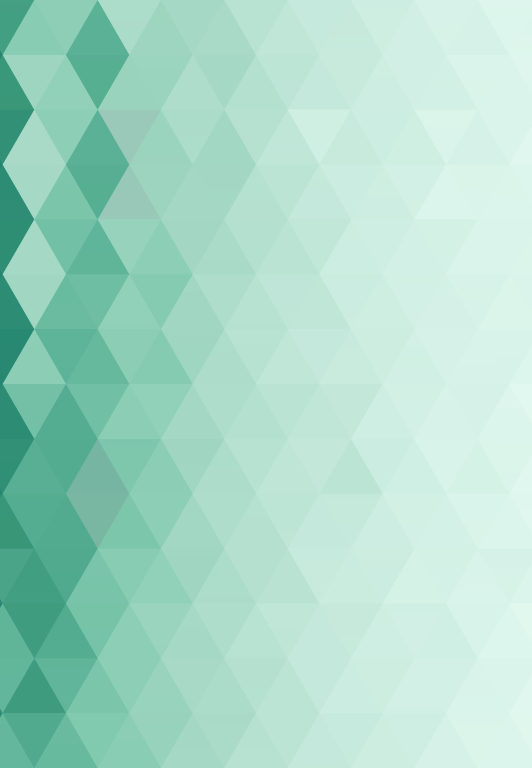
Give the GLSL for this background, as a WebGL 2 fragment shader.

```glsl
#version 300 es
precision highp float;
// Mosaic of equilateral triangles fading from deep green at left to pale mint at right.
// Every triangle takes one tone: an exponential ramp over its column, broad light
// and dark patches, and a little gradient noise. The tone then picks a palette colour.

#define ROWS 14.0
#define LATTICE_SHIFT 0.0034
#define PALE_TONE 0.925
#define TONE_DROP 0.667
#define FADE_COLUMNS 7.0
#define GRAIN 0.035
#define FACET_SLOPE 0.012
#define SAMPLES 3

uniform vec2 u_resolution;
out vec4 outColor;

// Dark to pale; the red channel doubles as the tone of each stop.
const vec3 PALETTE[8] = vec3[8](
    vec3(0.14, 0.52, 0.44), vec3(0.22, 0.59, 0.47),
    vec3(0.36, 0.70, 0.59), vec3(0.51, 0.79, 0.69),
    vec3(0.63, 0.84, 0.76), vec3(0.73, 0.89, 0.83),
    vec3(0.84, 0.95, 0.91), vec3(0.90, 0.98, 0.95));

vec2 hashGradient(vec2 p) {
    float h = fract(sin(dot(p, vec2(127.1, 311.7))) * 43758.5);
    float angle = 6.2832 * h;
    return vec2(cos(angle), sin(angle));
}

float gradientNoise(vec2 p) {
    vec2 i = floor(p), f = p - i;
    vec2 w = f * f * f * (f * (f * 6.0 - 15.0) + 10.0);
    vec2 e = vec2(0.0, 1.0);
    float a = dot(hashGradient(i), f);
    float b = dot(hashGradient(i + e.yx), f - e.yx);
    float c = dot(hashGradient(i + e.xy), f - e.xy);
    float d = dot(hashGradient(i + e.yy), f - e.yy);
    return mix(mix(a, b, w.x), mix(c, d, w.x), w.y);
}

// Soft patch in (column, row) space with a flat top along the rows.
float patchAt(vec2 tile, vec2 center, vec2 radius) {
    vec2 q = (tile - center) / radius;
    q *= q;
    return exp(-q.x - q.y * q.y);
}

float tileTone(vec2 tile) {
    float tone = PALE_TONE - TONE_DROP * exp(-tile.x / FADE_COLUMNS);
    // Left border: deep above, lighter below
    tone -= 0.13 * patchAt(tile, vec2(0.0, 4.5), vec2(0.7, 4.0));
    tone += 0.15 * patchAt(tile, vec2(0.0, 12.2), vec2(0.6, 2.0));
    // Pale column beside it, dark toward the bottom
    tone += 0.32 * patchAt(tile, vec2(1.0, 3.3), vec2(0.7, 3.7));
    tone -= 0.11 * patchAt(tile, vec2(1.0, 11.4), vec2(0.7, 1.6));
    // Alternating bands through the darker third
    tone += 0.12 * patchAt(tile, vec2(2.0, 0.5), vec2(0.6, 2.3));
    tone -= 0.11 * patchAt(tile, vec2(2.0, 8.4), vec2(0.7, 3.4));
    tone -= 0.17 * patchAt(tile, vec2(3.0, 1.2), vec2(0.6, 2.6));
    tone -= 0.07 * patchAt(tile, vec2(3.0, 5.0), vec2(0.6, 2.0));
    tone += 0.10 * patchAt(tile, vec2(4.0, 0.0), vec2(0.5, 0.8));
    tone += 0.06 * patchAt(tile, vec2(4.0, 2.4), vec2(0.7, 3.2));
    tone -= 0.07 * patchAt(tile, vec2(4.5, 8.5), vec2(0.9, 1.5));
    tone -= 0.08 * patchAt(tile, vec2(5.0, 5.3), vec2(0.6, 1.6));
    // Faint accents in the pale area
    tone += 0.05 * patchAt(tile, vec2(6.0, 1.5), vec2(0.6, 1.0));
    tone -= 0.05 * patchAt(tile, vec2(7.0, 2.0), vec2(0.6, 1.8));
    tone += 0.05 * patchAt(tile, vec2(10.0, 2.0), vec2(0.6, 0.7));
    tone -= 0.05 * patchAt(tile, vec2(11.0, 8.0), vec2(0.6, 0.8));
    tone += 0.03 * patchAt(tile, vec2(14.0, 2.5), vec2(0.7, 0.9));
    return tone + GRAIN * gradientNoise(tile * 0.73 + 4.3);
}

vec3 paletteColor(float tone) {
    vec3 color = PALETTE[0];
    for (int i = 1; i < 8; i++) {
        float low = PALETTE[i - 1].r, high = PALETTE[i].r;
        color = mix(color, PALETTE[i], clamp((tone - low) / (high - low), 0.0, 1.0));
    }
    return color;
}

vec3 mosaic(vec2 p) {
    // Rows count from the top; columns are half a triangle base wide.
    float down = (1.0 - p.y) * ROWS;
    float across = (p.x - LATTICE_SHIFT) * ROWS * sqrt(3.0);
    float row = floor(down), column = floor(across);
    float v = down - row;
    float pointsUp = mod(row + column, 2.0);
    float edge = mix(1.0 - v, v, pointsUp);
    vec2 tile = vec2(column + step(edge, across - column), row);

    float slope = FACET_SLOPE * gradientNoise(tile * 0.61 + 9.7);
    vec3 color = paletteColor(tileTone(tile) + slope * (v - 0.5));
    // Two muted, greyer groups
    float muted = 0.8 * patchAt(tile, vec2(4.0, 2.5), vec2(0.5, 0.8))
                + patchAt(tile, vec2(3.0, 8.5), vec2(0.5, 0.8));
    return color - muted * vec3(0.0, 0.06, 0.03);
}

void main() {
    // Average a small grid of samples to smooth the edges.
    vec3 sum = vec3(0.0);
    for (int i = 0; i < SAMPLES * SAMPLES; i++) {
        vec2 offset = (vec2(i % SAMPLES, i / SAMPLES) + 0.5) / float(SAMPLES) - 0.5;
        sum += mosaic((gl_FragCoord.xy + offset) / u_resolution.y);
    }
    outColor = vec4(sum / float(SAMPLES * SAMPLES), 1.0);
}
```
